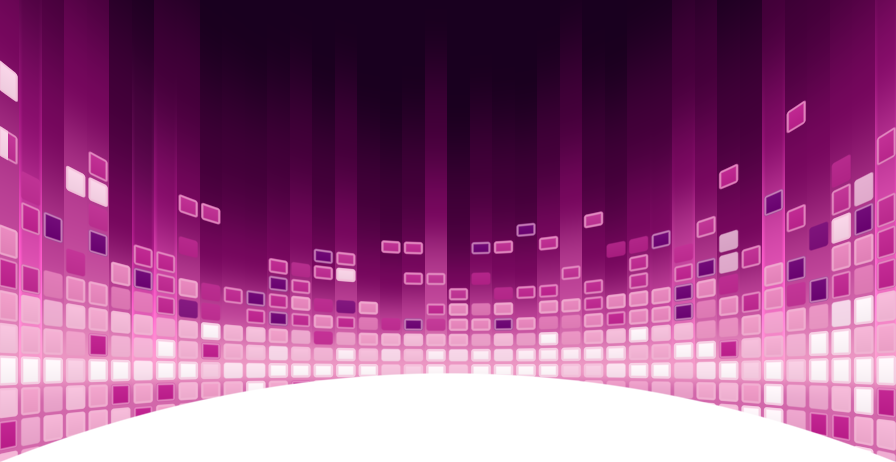
This background is drawn by a Shadertoy shader. Its source:

```glsl
// Curved wall of glowing magenta tiles over dark vertical stripes, above a white arc.

const vec3 NIGHT = vec3(0.10, 0.00, 0.12);
const vec3 PLUM = vec3(0.27, 0.00, 0.23);
const vec3 MAGENTA = vec3(0.47, 0.03, 0.37);
const vec3 ORCHID = vec3(0.75, 0.27, 0.60);
const vec3 PINK = vec3(0.93, 0.60, 0.77);
const vec3 WHITE = vec3(0.99, 0.97, 0.98);
const vec3 HOT = vec3(0.74, 0.12, 0.55);
const vec3 VIOLET = vec3(0.42, 0.02, 0.45);

float hash(vec2 p) {
    return fract(sin(dot(p, vec2(127.1, 311.7))) * 43758.5);
}

float roundedBox(vec2 p, vec2 halfSize, float radius) {
    vec2 q = abs(p) - halfSize + radius;
    return length(max(q, 0.0)) + min(max(q.x, q.y), 0.0) - radius;
}

// Glow by height, counted in tile rows above the bright row
vec3 glowRamp(float h) {
    vec3 c = mix(PINK, ORCHID, smoothstep(0.0, 3.8, h));
    c = mix(c, MAGENTA, smoothstep(3.0, 8.0, h));
    c = mix(c, PLUM, smoothstep(7.0, 13.5, h));
    c = mix(c, NIGHT, smoothstep(12.0, 21.0, h));
    return mix(c, ORCHID, 0.6 * smoothstep(0.0, -1.2, h));
}

// Fill colour of a tile: white row, pink rows, then magenta and violet
vec3 tileColor(vec2 cell, float side) {
    float pick = hash(cell + 7.3);
    float row = cell.y;
    if (row == 0.0) return mix(PINK, WHITE, pick < 0.25 ? 0.55 : 1.0);
    if (row == 1.0 && side < 0.4) return mix(PINK, WHITE, pick < 0.3 ? 0.4 : 0.9);
    if (row < 3.0) {
        if (pick < 0.12) return HOT;
        return pick > 0.82 ? WHITE : mix(PINK, WHITE, 0.45 * hash(cell + 2.9));
    }
    if (row < 5.0 && pick > 0.5) return mix(HOT, PINK, 0.85);
    if (pick > 1.0 - 0.3 * side) return mix(PINK, WHITE, 0.65);
    return pick < 0.2 ? VIOLET : mix(HOT, ORCHID, pick * 0.7);
}

void mainImage(out vec4 fragColor, in vec2 fragCoord) {
    vec2 uv = fragCoord / iResolution.xy;
    float aspect = 1.94;
    float x = 2.0 * uv.x - 1.0;
    float side = abs(x);
    float aa = 1.0 / iResolution.y;

    // Rows grow taller toward both sides
    float rowHeight = 0.033 + 0.038 * pow(side, 2.2);
    float h = (uv.y - 0.198) / rowHeight;
    float columnWidth = 0.02513;
    float column = (uv.x + 0.0035) / columnWidth;
    vec2 cell = vec2(floor(column), floor(h + 0.5));
    vec2 local = vec2((fract(column) - 0.5) * columnWidth * aspect,
                      (h - cell.y) * rowHeight);

    // Striped background
    float shade = hash(vec2(cell.x, 41.0));
    float shift = (shade - 0.5) * 6.0 * smoothstep(0.5, 9.0, h);
    vec3 color = glowRamp(h + shift);

    // Pale vertical beams toward the sides
    float beam = step(0.72, hash(vec2(cell.x, 83.0))) * smoothstep(0.35, 0.75, side);
    float beamEdge = smoothstep(0.016, 0.024, abs(local.x));
    float beamFade = smoothstep(15.0, 4.0, h) * smoothstep(-1.0, 3.0, h);
    color += ORCHID * beam * beamFade * (0.16 + 0.18 * beamEdge);

    // Tiles thin out with height
    float density = 1.0 - smoothstep(2.0, 11.0, cell.y);
    density *= cell.y > 3.0 ? 0.78 : 1.0;
    if (hash(cell) < density) {
        vec2 halfSize = vec2(0.0205, 0.5 * rowHeight - 0.0035);
        float d = roundedBox(local, halfSize, 0.006);
        float body = smoothstep(aa, -aa, d);
        float rim = body * smoothstep(-0.0045 - aa, -0.0045 + aa, d);
        float outlined = step(0.25, hash(cell + 19.7));
        vec3 fill = tileColor(cell, side);
        fill += 0.06 * local.y / rowHeight;
        color = mix(color, fill, body * mix(0.75, 0.97, outlined));
        vec3 rimColor = mix(mix(fill, PINK, 0.7), WHITE, 0.25);
        color = mix(color, rimColor, rim * outlined * 0.85);
    }

    // White arc along the bottom
    float arc = 0.192 * (1.0 - x * x);
    color = mix(color, vec3(1.0), smoothstep(aa, -aa, uv.y - arc));

    fragColor = vec4(clamp(color, 0.0, 1.0), 1.0);
}
```
